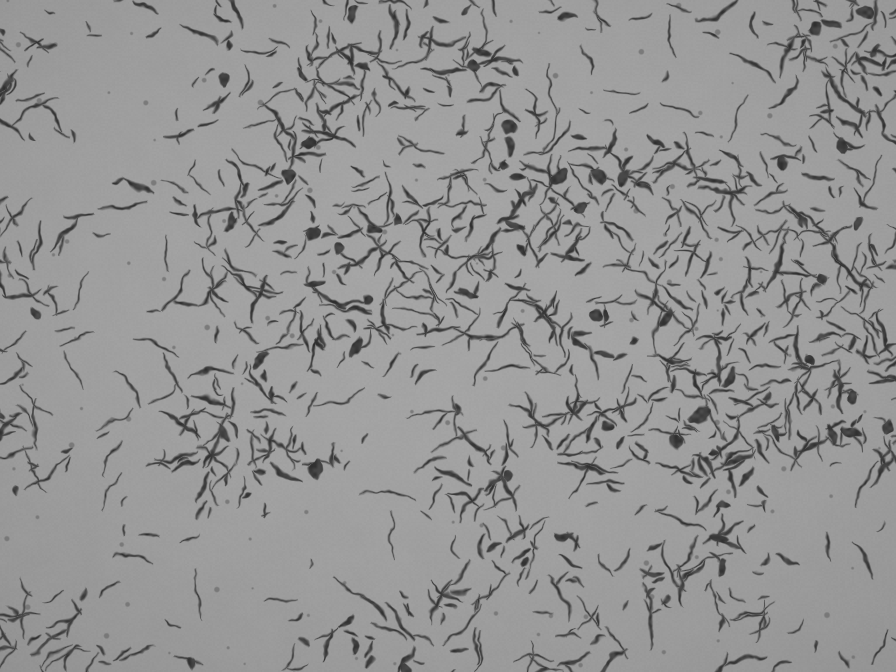
Give the GLSL for this texture, as a WebGL 2 fragment shader.

```glsl
#version 300 es
precision highp float;

uniform vec2 u_resolution;
out vec4 fragColor;

float hash(vec2 p) {
    return fract(sin(dot(p, vec2(127.1, 311.7))) * 43758.5453);
}

vec4 hash4(vec2 p) {
    return fract(sin(dot(p, vec2(127.1, 311.7)) + vec4(0.0, 1.7, 3.1, 4.9)) * 43758.5453);
}

float noise(vec2 p) {
    vec2 i = floor(p), f = fract(p);
    f = f * f * (3.0 - 2.0 * f);
    return mix(mix(hash(i), hash(i + vec2(1, 0)), f.x),
               mix(hash(i + vec2(0, 1)), hash(i + vec2(1, 1)), f.x), f.y);
}

// How crowded the flakes are around a point, 0 to 1
float crowding(vec2 p) {
    float n = 0.6 * noise(p * 5.5 + 3.0) + 0.4 * noise(p * 12.0 + 17.0);
    return smoothstep(0.34, 0.7, n);
}

// Bent, tapered sliver lying along x
float flake(vec2 q, float halfLength, float halfWidth, float bend, float phase) {
    float slope = 2.0 * bend * q.x;
    float y = q.y - bend * q.x * q.x - 0.0015 * sin(q.x * 140.0 + phase);
    float t = q.x / halfLength;
    float side = abs(y) / sqrt(1.0 + slope * slope) - halfWidth * (1.0 - 0.75 * t * t);
    return max(side, abs(q.x) - halfLength);
}

// Distance to the nearest graphite flake or lump
float graphite(vec2 p) {
    const float cell = 0.06;
    vec2 home = floor(p / cell);
    float nearest = 1.0;
    for (int k = 0; k < 9; k++) {
        vec2 id = home + vec2(k % 3 - 1, k / 3 - 1);
        float crowd = crowding((id + 0.5) * cell);
        for (int slot = 0; slot < 7; slot++) {
            vec2 seed = id + float(slot) * vec2(37.3, 71.9);
            vec4 place = hash4(seed);
            if (place.z > mix(0.11, 0.87, crowd)) continue;
            vec4 form = hash4(seed + 11.37);
            vec2 center = (id + place.xy) * cell;

            // Neighbours share a loose common direction
            float angle = 9.0 * noise(center * 6.0) + 3.2 * (place.w - 0.5);
            float c = cos(angle), s = sin(angle);
            vec2 q = mat2(c, -s, s, c) * (p - center);

            bool lump = form.x < 0.02 + 0.08 * crowd;
            float size = form.y * form.y;
            float halfLength = lump ? mix(0.007, 0.017, form.y) : mix(0.008, 0.042, size);
            float halfWidth = lump ? mix(0.004, 0.0095, form.z)
                                   : mix(0.0013, 0.0034, form.z * form.z);
            float bend = (form.w - 0.5) * 0.5 / halfLength;
            nearest = min(nearest, flake(q, halfLength, halfWidth, bend, 6.3 * form.x));
        }
    }
    return nearest;
}

// Faint round specks
float specks(vec2 p) {
    vec2 id = floor(p / 0.07);
    vec4 h = hash4(id + 53.1);
    float radius = mix(0.0015, 0.0042, h.w);
    float d = length(p - (id + 0.1 + 0.8 * h.xy) * 0.07) - radius;
    return step(h.z, 0.5) * (1.0 - smoothstep(-0.0015, 0.0015, d));
}

void main() {
    vec2 uv = gl_FragCoord.xy / u_resolution;
    vec2 p = gl_FragCoord.xy / u_resolution.y;

    // Polished metal with uneven light and fine grain
    vec2 offCenter = uv - vec2(0.52, 0.57);
    float shade = 0.643 - 0.12 * dot(offCenter, offCenter);
    shade += 0.012 * (hash(floor(p * 384.0)) - 0.5) + 0.008 * (noise(p * 30.0) - 0.5);
    shade = mix(shade, 0.43, 0.75 * specks(p));

    // Ragged outlines
    vec2 ragged = p + 0.007 * (vec2(noise(p * 55.0), noise(p * 55.0 + 40.0)) - 0.5)
                    + 0.003 * (vec2(noise(p * 150.0), noise(p * 150.0 + 90.0)) - 0.5);
    float ink = 1.0 - smoothstep(-0.0019, 0.0021, graphite(ragged));
    float inkShade = 0.18 + 0.13 * noise(p * 160.0);

    fragColor = vec4(vec3(mix(shade, inkShade, ink)), 1.0);
}
```
